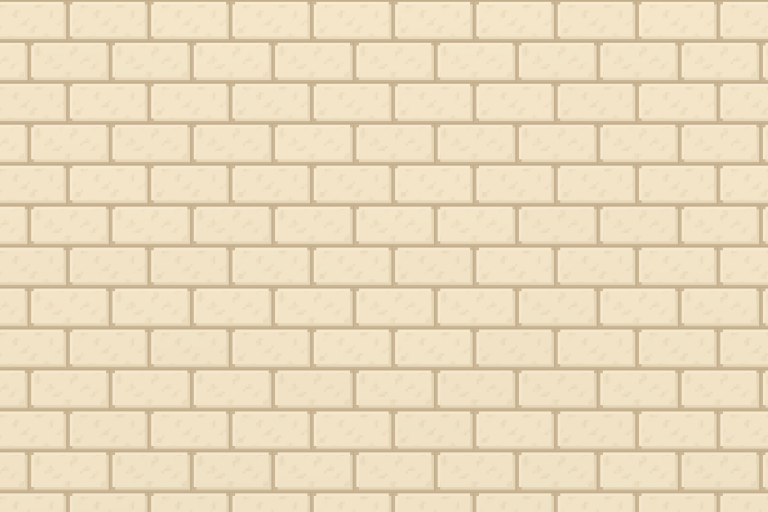
This texture is drawn by a WebGL 1 fragment shader. Its source:

```glsl
precision highp float;
// Cream running-bond brick wall with notched corners, bevels and blocky mottling.
uniform vec2 u_resolution;

// Layout, in units of canvas height
const vec2 BRICK_PITCH = vec2(0.1588, 0.08);
const float EVEN_JOINT_X = 0.1328;
const float ODD_JOINT_X = 0.0572;

// Brick details, in cells of a fine grid laid over each brick
const vec2 GRID = vec2(64.0, 32.0);
const float HALF_JOINT = 1.5;
const float BEVEL = 2.0;
const float NOTCH = 3.5;
const float BLOCK = 2.0;
const float MOTTLE_STRENGTH = 0.75;

const vec3 FACE = vec3(0.951, 0.893, 0.780);
const vec3 SHADE = vec3(0.908, 0.845, 0.725);
const vec3 LIGHT = vec3(0.965, 0.912, 0.808);
const vec3 MORTAR = vec3(0.795, 0.715, 0.585);
const vec3 MORTAR_DARK = vec3(0.745, 0.660, 0.525);

float hash(vec2 p) {
  return fract(sin(dot(p, vec2(12.99, 78.23))) * 4375.85);
}

// Antialiased coverage of a box; px is the pixel size in cells
float box(vec2 p, vec2 low, vec2 high, vec2 px) {
  vec2 c = clamp(min(p - low, high - p) / px + 0.5, 0.0, 1.0);
  return c.x * c.y;
}

// Diagonal streaks broken into ragged blocks
float mottle(vec2 block, float parity) {
  float streak = sin((block.x + block.y) * 0.9 + parity * 1.7
               + 0.8 * sin(block.y * 0.7));
  float cluster = sin(block.x * 0.43 - block.y * 0.55 + parity * 2.3);
  float grain = hash(block + parity * 37.0) - 0.5;
  return smoothstep(0.55, 1.25, streak * 0.75 + cluster * 0.5 + grain * 0.7);
}

// Mottling with block borders softened over one pixel
float softMottle(vec2 p, float parity, vec2 px) {
  vec2 q = p / BLOCK - 0.5;
  vec2 b = floor(q);
  vec2 t = clamp((q - b - 0.5) * BLOCK / px + 0.5, 0.0, 1.0);
  float upper = mix(mottle(b, parity), mottle(b + vec2(1.0, 0.0), parity), t.x);
  float lower = mix(mottle(b + vec2(0.0, 1.0), parity),
                    mottle(b + vec2(1.0), parity), t.x);
  return mix(upper, lower, t.y);
}

void main() {
  // Rows are counted downwards from the top edge
  vec2 uv = gl_FragCoord.xy / u_resolution.y;
  float depth = 1.0 - uv.y;
  float row = floor(depth / BRICK_PITCH.y);
  float parity = mod(row, 2.0);
  float jointX = mix(EVEN_JOINT_X, ODD_JOINT_X, parity);
  vec2 wall = vec2(uv.x - jointX, depth) / BRICK_PITCH;
  vec2 p = fract(wall) * GRID;
  vec2 px = GRID / (BRICK_PITCH * u_resolution.y);

  // Brick outline, clipped at three corners
  float brick = box(p, vec2(HALF_JOINT), GRID - HALF_JOINT, px);
  brick *= 1.0 - box(p, vec2(-9.0), vec2(NOTCH), px);
  brick *= 1.0 - box(p, vec2(GRID.x - NOTCH, -9.0),
                     vec2(GRID.x + 9.0, NOTCH), px);
  brick *= 1.0 - box(p, vec2(-9.0, GRID.y - NOTCH),
                     vec2(NOTCH, GRID.y + 9.0), px);

  // Face with light upper-left and shaded lower-right bevels
  float inset = HALF_JOINT + BEVEL;
  float unlit = box(p, vec2(inset), GRID + 9.0, px);
  float unshaded = box(p, vec2(-9.0), GRID - inset, px);
  float stain = softMottle(p, parity, px) * MOTTLE_STRENGTH;
  vec3 color = mix(FACE, SHADE, stain);
  color = mix(LIGHT, color, unlit);
  color = mix(SHADE, color, unshaded);

  // Slight fading down the wall and between bricks
  float tone = hash(vec2(floor(wall.x), row)) - 0.5;
  color *= 1.008 - 0.016 * depth + 0.006 * tone;

  // Mortar with a thin dark line along each joint
  vec2 fromJoint = p - GRID * step(GRID * 0.5, p);
  vec2 line = clamp((0.5 - abs(fromJoint + vec2(0.8, -0.5))) / px + 0.5, 0.0, 1.0);
  vec3 mortar = mix(MORTAR, MORTAR_DARK, 0.6 * max(line.x, line.y));

  gl_FragColor = vec4(mix(mortar, color, brick), 1.0);
}
```
